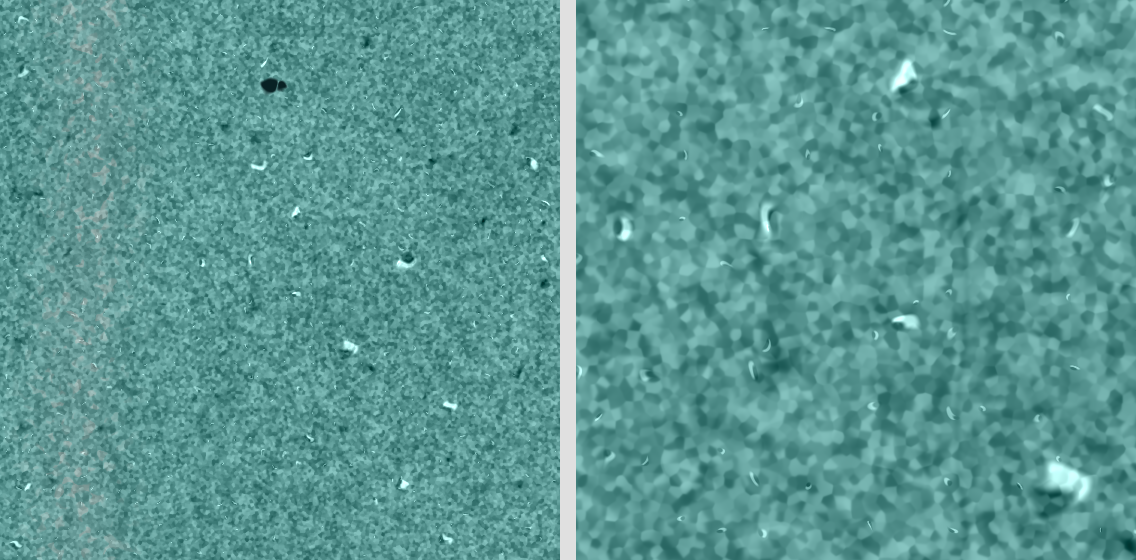
Left: the whole. Right: its middle third, enlarged.
Write a WebGL 2 fragment shader that draws this texture.

```glsl
#version 300 es
precision highp float;

uniform vec2 u_resolution;
out vec4 fragColor;

#define BASE_COLOR vec3(0.345, 0.587, 0.572)
#define PALE_TINT vec3(0.055, 0.018, 0.022)
#define FINE_FREQ 185.0
#define COARSE_FREQ 88.0
#define FINE_GAIN 0.27
#define COARSE_GAIN 0.15
#define CHIP_FREQ 12.0
#define FLECK_FREQ 44.0
#define SMUDGE_FREQ 19.0

// Four random values per integer cell
vec4 hash4(vec2 cell, float seed) {
    uvec3 v = uvec3(ivec3(vec3(cell, seed)) + 4096);
    v = v * 1664525u + 1013904u;
    v.x += v.y * v.z; v.y += v.z * v.x; v.z += v.x * v.y;
    v ^= v >> 16u;
    v.x += v.y * v.z; v.y += v.z * v.x; v.z += v.x * v.y;
    uint mixed = (v.x ^ (v.y << 7u)) * 747796u;
    return vec4(uvec4(v, mixed ^ (mixed >> 15u)) & 65535u) / 65535.0;
}

// Cellular grain: soft blend of randomly toned, jittered cells, centred on zero
float grain(vec2 p, float seed) {
    vec2 cell = floor(p), local = fract(p);
    float total = 0.0, weights = 0.0;
    for (int y = -1; y <= 1; y++) {
        for (int x = -1; x <= 1; x++) {
            vec2 offset = vec2(x, y);
            vec4 rnd = hash4(cell + offset, seed);
            vec2 d = offset + rnd.xy - local;
            float w = exp(-6.0 * dot(d, d));
            total += w * rnd.z;
            weights += w;
        }
    }
    return total / weights - 0.5;
}

// Slow layered sines for uneven tone
float drift(vec2 p) {
    return sin(p.x * 7.0 + 2.0 * sin(p.y * 5.0 + 1.0))
         + 0.7 * sin(p.y * 13.0 + 2.0 * sin(p.x * 9.0))
         + 0.5 * sin(p.x * 31.0 - p.y * 23.0 + 2.0 * sin(p.y * 19.0));
}

float softDisc(vec2 q, float radius, float softness) {
    return 1.0 - smoothstep(radius * (1.0 - softness), radius, length(q));
}

// Scattered crescents: a lit rim around a shaded hollow
float crescents(vec2 p, float chance, float seed) {
    vec2 cell = floor(p);
    vec4 rnd = hash4(cell, seed);
    vec4 form = hash4(cell, seed + 1.0);
    if (rnd.z > chance) return 0.0;
    vec2 q = fract(p) - mix(vec2(0.27), vec2(0.73), rnd.xy);
    float angle = 6.2832 * rnd.w;
    q = mat2(cos(angle), -sin(angle), sin(angle), cos(angle)) * q;
    q.y *= mix(1.0, 2.4, form.x);
    float radius = mix(0.1, 0.24, form.y * form.y);
    float body = softDisc(q, radius, 0.5);
    float hollow = softDisc(q - vec2(0.25, 0.65) * radius, radius * 0.85, 0.6);
    return body * (1.0 - hollow) - mix(0.1, 0.5, form.z) * hollow;
}

// Scattered soft dark patches
float smudges(vec2 p, float chance, float seed) {
    vec4 rnd = hash4(floor(p), seed);
    vec2 q = fract(p) - mix(vec2(0.3), vec2(0.7), rnd.xy);
    return step(rnd.z, chance) * softDisc(q, mix(0.12, 0.3, rnd.w), 0.9);
}

// Faint upright scratch, fading towards its ends
float scratch(vec2 p, vec2 centre, float halfLength) {
    vec2 d = p - centre;
    float wobble = 0.003 * sin(d.y * 40.0);
    return exp(-pow((d.x - wobble) / 0.0025, 2.0))
         * (1.0 - smoothstep(halfLength * 0.5, halfLength, abs(d.y)));
}

void main() {
    vec2 p = gl_FragCoord.xy / u_resolution;
    vec2 warp = 0.0025 * vec2(sin(p.y * 190.0 + 3.0 * sin(p.x * 83.0)),
                              sin(p.x * 170.0 + 3.0 * sin(p.y * 97.0)));
    vec2 bent = p + warp;

    // Grain and slow tone
    float fine = grain(p * FINE_FREQ, 1.0);
    float coarse = grain(bent * COARSE_FREQ, 2.0);
    float tone = FINE_GAIN * fine + COARSE_GAIN * coarse + 0.011 * drift(p);

    // Dark patches and scratches
    tone -= smudges(bent * SMUDGE_FREQ, 0.22, 3.0) * (0.12 - 0.3 * coarse);
    tone -= 0.06 * scratch(p, vec2(0.563, 0.45), 0.16);
    tone -= 0.06 * scratch(p, vec2(0.911, 0.45), 0.08);

    // Small flecks and larger chips
    tone += 0.25 * crescents(bent * FLECK_FREQ, 0.25, 5.0);
    tone += 0.42 * crescents(bent * CHIP_FREQ, 0.17, 8.0);

    // Greyer upright band on the left
    float band = exp(-pow((p.x - 0.15 + 0.02 * sin(p.y * 6.0)) / 0.085, 2.0));
    vec3 color = BASE_COLOR + tone * mix(1.0, 0.8, band) + PALE_TINT * band;
    color.r += 0.1 * band * smoothstep(0.15, 0.4, coarse);

    // Paired black pit
    float pit = max(softDisc(bent - vec2(0.481, 0.846), 0.018, 0.4),
                    softDisc(bent - vec2(0.505, 0.848), 0.012, 0.5));
    color = mix(color, vec3(0.03, 0.13, 0.14), pit);

    fragColor = vec4(clamp(color, 0.0, 1.0), 1.0);
}
```
